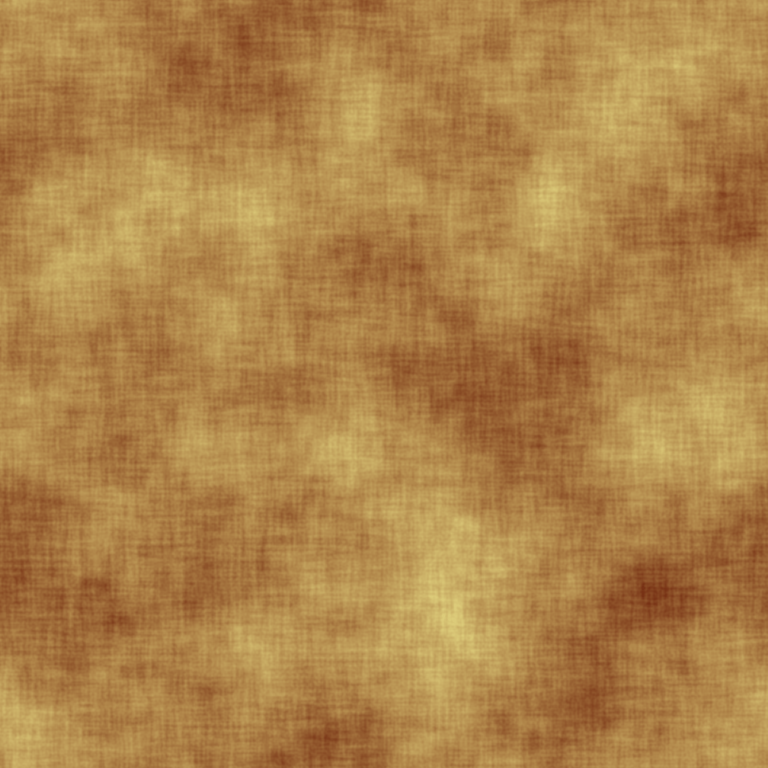
Write a WebGL 2 fragment shader that draws this texture.

```glsl
#version 300 es
precision highp float;
// Seamless mottled ochre cloth: soft brown clouds under a fine cross weave.

uniform vec2 u_resolution;
out vec4 fragColor;

// Colours at three standard deviations below, at, and above the mean tone
const vec3 DARK_RUST = vec3(0.50, 0.24, 0.11);
const vec3 MID_OCHRE = vec3(0.69, 0.52, 0.285);
const vec3 PALE_STRAW = vec3(0.84, 0.76, 0.45);
const float TONE_RANGE = 3.0;

// Clouds: whole repeats across the tile keep every octave seamless
const float CLOUD_REPEATS = 4.0;
const int CLOUD_OCTAVES = 6;
const float CLOUD_GAIN = 0.6;
const float CLOUD_STRENGTH = 0.93;

// Weave: repeats along and across the threads
const vec2 THREAD_REPEATS = vec2(24.0, 200.0);
const vec2 BAND_REPEATS = vec2(9.0, 64.0);
const float GRAIN_REPEATS = 240.0;
const float THREAD_STRENGTH = 0.20;
const float BAND_STRENGTH = 0.14;
const float GRAIN_STRENGTH = 0.13;

const float NOISE_DEVIATION = 0.234; // typical spread of one noise layer
const float TAU = 6.2831853;

// Integer hash of a lattice cell and a layer seed, from 0 to 1
float hash(vec2 cell, float seed) {
    uvec3 k = uvec3(cell, seed) * uvec3(1597u, 51749u, 3571u);
    uint h = k.x ^ (k.y + 7919u) ^ (k.z * 9781u);
    h = (h ^ (h >> 16)) * 73244475u;
    h = (h ^ (h >> 15)) * 73244475u;
    h ^= h >> 16;
    return float(h >> 8) / 16777216.0;
}

// Dot product of the wrapped cell's random unit gradient with an offset
float cornerSlope(vec2 cell, vec2 offset, vec2 repeats, float seed) {
    float angle = TAU * hash(mod(cell, repeats), seed);
    return dot(vec2(cos(angle), sin(angle)), offset);
}

// Wrapping gradient noise, scaled to unit deviation
float gradientNoise(vec2 uv, vec2 repeats, float seed) {
    vec2 p = uv * repeats + vec2(0.37, 0.61) * seed;
    vec2 cell = floor(p);
    vec2 f = p - cell;
    vec2 fade = f * f * f * (f * (f * 6.0 - 15.0) + 10.0);
    vec2 right = vec2(1.0, 0.0);
    vec2 up = vec2(0.0, 1.0);
    float bottom = mix(cornerSlope(cell, f, repeats, seed),
                       cornerSlope(cell + right, f - right, repeats, seed), fade.x);
    float top = mix(cornerSlope(cell + up, f - up, repeats, seed),
                    cornerSlope(cell + 1.0, f - 1.0, repeats, seed), fade.x);
    return mix(bottom, top, fade.y) / NOISE_DEVIATION;
}

// Octaves of noise, normalised to unit deviation
float clouds(vec2 uv) {
    float sum = 0.0;
    float power = 0.0;
    float weight = 1.0;
    float repeats = CLOUD_REPEATS;
    for (int i = 0; i < CLOUD_OCTAVES; i++) {
        sum += weight * gradientNoise(uv, vec2(repeats), float(i + 1));
        power += weight * weight;
        weight *= CLOUD_GAIN;
        repeats *= 2.0;
    }
    return sum * inversesqrt(power);
}

// Streaks running both ways: horizontal plus vertical
float crossStreaks(vec2 uv, vec2 repeats, float seed) {
    return gradientNoise(uv, repeats, seed) + gradientNoise(uv, repeats.yx, seed + 1.0);
}

vec3 clothColour(float tone) {
    float t = clamp(tone / TONE_RANGE, -1.15, 1.15);
    return t < 0.0 ? mix(MID_OCHRE, DARK_RUST, -t) : mix(MID_OCHRE, PALE_STRAW, t);
}

void main() {
    vec2 uv = gl_FragCoord.xy / u_resolution;

    float tone = CLOUD_STRENGTH * clouds(uv);
    tone += BAND_STRENGTH * crossStreaks(uv, BAND_REPEATS, 11.0);
    tone += THREAD_STRENGTH * crossStreaks(uv, THREAD_REPEATS, 21.0);
    tone += GRAIN_STRENGTH * gradientNoise(uv, vec2(GRAIN_REPEATS), 31.0);

    fragColor = vec4(clothColour(tone), 1.0);
}
```
